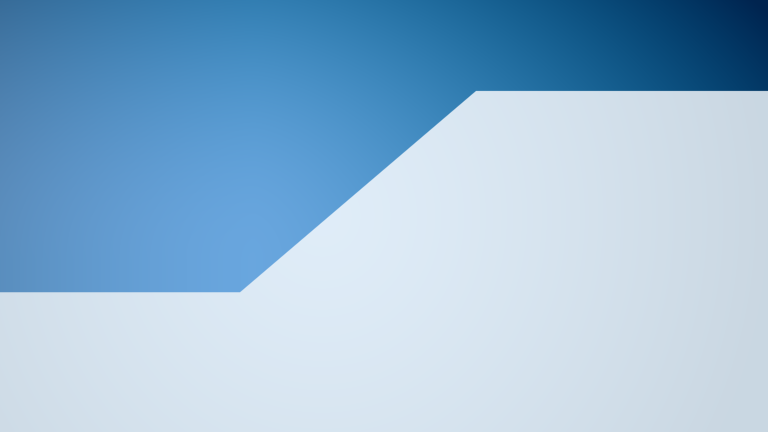
Reproduce this background procedurally as a WebGL 1 fragment shader.

```glsl
precision highp float;

uniform vec2 u_resolution;

#define KNEE_LOW vec2(0.3125, 0.3235)
#define KNEE_HIGH vec2(0.6198, 0.7895)
#define SKY_LIT vec3(0.41, 0.65, 0.87)
#define SKY_DEEP vec3(0.0, 0.14, 0.31)
#define SKY_GLOW vec2(0.33, 0.40)
#define PANEL_LIT vec3(0.875, 0.927, 0.972)
#define PANEL_RIM vec3(0.79, 0.842, 0.885)
#define PANEL_GLOW vec2(0.42, 0.50)
#define LEFT_DIM 0.145

// Blue field: bright near the slope, deep at upper right, muted at left
vec3 skyColor(vec2 uv) {
    vec2 away = clamp((uv - SKY_GLOW) / (1.0 - SKY_GLOW), 0.0, 1.0);
    float depth = min(0.72 * pow(away.x, 1.5) + 0.31 * away.y * away.y, 1.0);
    vec3 sky = mix(SKY_LIT, SKY_DEEP, depth);
    sky.r = SKY_LIT.r * (1.0 - depth) * (1.0 - depth);

    float left = clamp(1.0 - uv.x / SKY_GLOW.x, 0.0, 1.0);
    sky *= 1.0 - LEFT_DIM * pow(left, 1.5);
    sky.r += 0.05 * left * away.y;
    return sky;
}

// Pale panel: soft light fading towards its rim
vec3 panelColor(vec2 uv) {
    vec2 offset = (uv - PANEL_GLOW) / vec2(0.58, 1.1);
    float fade = min(pow(length(offset), 1.3), 1.0);
    return mix(PANEL_LIT, PANEL_RIM, fade);
}

// Signed distance to the stepped edge in canvas heights, positive above
float edgeDistance(vec2 uv, float aspect) {
    vec2 run = KNEE_HIGH - KNEE_LOW;
    float along = (uv.x - KNEE_LOW.x) / run.x;
    float height = KNEE_LOW.y + run.y * clamp(along, 0.0, 1.0);
    float onSlope = step(0.0, along) * step(along, 1.0);
    float slope = onSlope * run.y / (run.x * aspect);
    return (uv.y - height) / sqrt(1.0 + slope * slope);
}

void main() {
    vec2 uv = gl_FragCoord.xy / u_resolution;
    float aspect = u_resolution.x / u_resolution.y;
    float softness = 0.75 / u_resolution.y;
    float above = smoothstep(-softness, softness, edgeDistance(uv, aspect));
    gl_FragColor = vec4(mix(panelColor(uv), skyColor(uv), above), 1.0);
}
```
